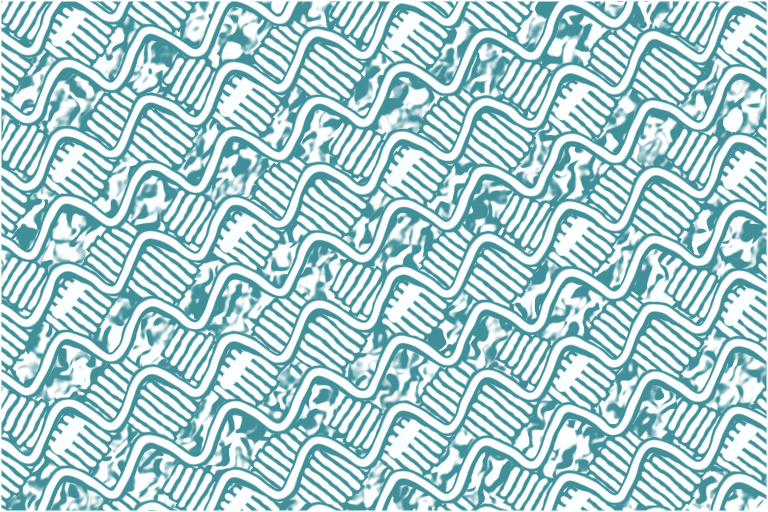
A WebGL 1 fragment shader for this pattern:

```glsl
precision highp float;
// White wavy strands climbing over teal, with ladders of rungs and ragged shards between them.
uniform vec2 u_resolution;

const float PI = 3.14159;
const float ROW = 0.81; // vertical gap between strands, in wave periods

vec2 gradientAt(vec2 cell) {
  vec2 h = fract(sin(vec2(dot(cell, vec2(127.1, 311.7)), dot(cell, vec2(269.5, 183.3)))) * 43758.5);
  return h * 2.0 - 1.0;
}

float gradientNoise(vec2 p) {
  vec2 i = floor(p), f = fract(p);
  vec2 u = f * f * f * (f * (f * 6.0 - 15.0) + 10.0);
  vec2 e = vec2(1.0, 0.0);
  float bottom = mix(dot(gradientAt(i), f), dot(gradientAt(i + e), f - e), u.x);
  float top = mix(dot(gradientAt(i + e.yx), f - e.yx), dot(gradientAt(i + 1.0), f - 1.0), u.x);
  return mix(bottom, top, u.y);
}

// Height of a climbing strand: slow fall, steep rise
float strand(float x) {
  float s = sin(PI * x);
  return 0.395 * x + 0.245 * (cos(2.0 * PI * (x - 0.11 * s * s)) - 1.0);
}

// x: distance to the rungs, y: distance to the outline around them
vec2 ladder(vec2 q, float halfLength, float comb, float streak, float seed) {
  vec2 dir = mix(vec2(0.78, -0.62), vec2(0.52, 0.854), streak);
  float along = dot(q, dir);
  float across = dot(q, vec2(-dir.y, dir.x));
  float rung = clamp(floor(across / 0.115 + 0.5), -3.0, 3.0);
  float reach = halfLength - 0.008 * rung * rung + 0.09 * gradientNoise(vec2(rung * 1.7, seed));
  float bars = length(vec2(max(abs(along) - reach, 0.0), across - 0.115 * rung)) - 0.037;

  // Worn ladders have their rungs fused along one side
  float spine = length(vec2(along + 0.5 * halfLength, max(abs(across) - 0.22, 0.0))) - 0.08;
  bars = mix(bars, min(bars, spine), comb);
  return vec2(bars, max(abs(along) - reach - 0.04, abs(across) - 0.39));
}

void main() {
  vec2 canvas = gl_FragCoord.xy / u_resolution.y;
  vec2 p = (canvas - vec2(0.779, 0.469)) * 6.1;
  p += 0.03 * vec2(gradientNoise(p * 4.0), gradientNoise(p * 4.0 + 31.0));

  // Strands, and the gaps to the ones above and below
  float slope = (strand(p.x + 0.01) - strand(p.x - 0.01)) / 0.02;
  float band = (p.y - strand(p.x)) / ROW;
  float row = floor(band) + 1.0;
  float scale = ROW * inversesqrt(1.0 + slope * slope);
  float below = fract(band) * scale;
  float above = (1.0 - fract(band)) * scale;
  float strands = min(below, above) - 0.044;

  // Ladders: wide and narrow rows alternate, every second one is worn
  vec2 q = p - vec2(0.0, row * ROW);
  float narrow = mod(row, 2.0);
  vec2 rungs = vec2(1.0);
  for (int i = -1; i <= 1; i++) {
    float column = floor(q.x) + float(i);
    float worn = 1.0 - mod(column + row, 2.0);
    float x = column + mix(0.2, 0.62, narrow);
    vec2 center = vec2(x, strand(x) - 0.5 * ROW);
    float seed = mod(column, 2.0) * 3.3 + row * 5.7 + 0.4;
    rungs = min(rungs, ladder(q - center, mix(0.3, 0.23, narrow), worn * (1.0 - narrow), worn * narrow, seed));
  }

  // Leafy shards fill the space beside the ladders
  vec2 warp = vec2(gradientNoise(p * 5.0 + 7.0), gradientNoise(p * 5.0 + 19.0));
  vec2 grain = vec2(dot(p, vec2(0.87, -0.5)) * 10.0, dot(p, vec2(0.5, 0.87)) * 5.0);
  float shards = -0.09 * (gradientNoise(grain + 1.6 * warp) + 0.03);
  shards = max(shards, 0.025 - rungs.y);

  // Teal border beside each strand, heavier under the crests
  float crest = 0.5 + 0.5 * cos(2.0 * PI * (p.x - 0.05));
  float border = max(0.074 + 0.045 * crest - above, 0.076 - below);
  float filling = max(min(rungs.x, shards), border);
  filling += 0.014 * gradientNoise(p * 13.0);

  // Thin pale edge around the canvas
  vec2 edge = min(canvas, u_resolution / u_resolution.y - canvas);
  float rim = (min(edge.x, edge.y) - 0.003) * 6.1;
  float white = min(min(strands, filling), rim);
  float blur = 6.1 / u_resolution.y;
  float ink = smoothstep(-blur, blur, white);
  gl_FragColor = vec4(mix(vec3(0.99, 1.0, 1.0), vec3(0.25, 0.56, 0.6), ink), 1.0);
}
```
